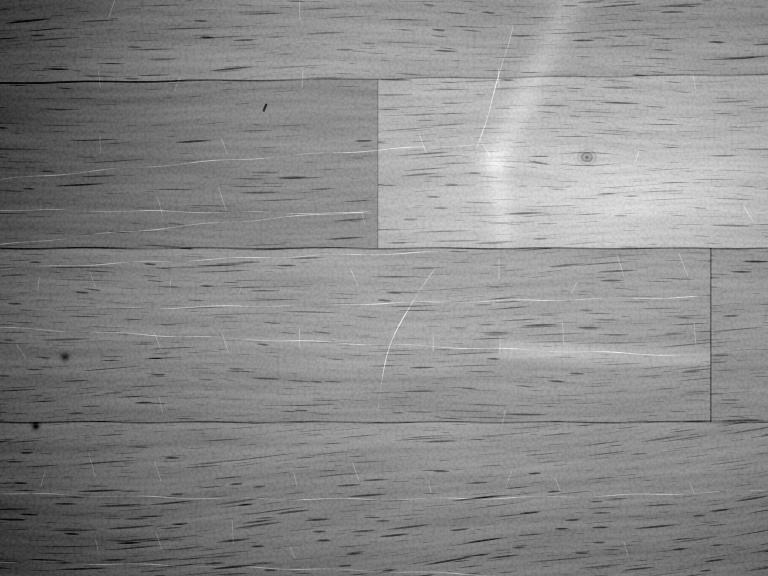
This texture is drawn by a Shadertoy shader. Its source:

```glsl
// Draws weathered grey wooden boards with pores, a knot, seams and pale scratches.

vec2 hash2(vec2 p) {
    vec3 q = fract(p.xyx * vec3(0.1031, 0.1030, 0.0973));
    q += dot(q, q.yzx + 33.33);
    return fract((q.xx + q.yz) * q.zy);
}

// Cellular noise, centred near zero.
float cellular(vec2 p) {
    float nearest = 2.0;
    for (int k = 0; k < 9; k++) {
        vec2 id = floor(p) + vec2(k % 3 - 1, k / 3 - 1);
        nearest = min(nearest, length(id + hash2(id) - p));
    }
    return 0.5 - nearest;
}

float cover(float dist, float halfWidth, float px) {
    return clamp((halfWidth - dist) / px + 0.5, 0.0, 1.0);
}

// Distance to the segment from ab.xy to ab.zw.
float segmentDist(vec2 p, vec4 ab) {
    vec2 d = ab.zw - ab.xy;
    return length(p - ab.xy - d * clamp(dot(p - ab.xy, d) / dot(d, d), 0.0, 1.0));
}

float glow(float dist, float radius) {
    return exp(-dist * dist / (radius * radius));
}

// Bowed hairline whose strength breaks up along its length.
float scratch(vec2 p, vec4 ab, float bow, float px) {
    vec2 d = ab.zw - ab.xy;
    vec2 dir = normalize(d);
    float along = dot(p - ab.xy, dir);
    float t = along / length(d);
    float side = dot(p - ab.xy, vec2(-dir.y, dir.x)) - bow * 4.0 * t * (1.0 - t);
    side += 0.0015 * sin(along * 37.0 + ab.y * 50.0);
    float worn = 0.55 + 0.3 * sin(along * 23.0 + ab.y * 90.0) + 0.25 * sin(along * 71.0);
    float ends = smoothstep(0.0, 0.04, t) * smoothstep(1.0, 0.96, t);
    return cover(abs(side), 0.0008, px) * ends * clamp(worn, 0.12, 1.0);
}

// Dark tapered strokes, one per cell of a staggered grid.
float pores(vec2 p, vec2 size, float density, float px) {
    float ink = 0.0;
    for (int j = -1; j <= 1; j++) {
        float row = floor(p.y / size.y) + float(j);
        float x = p.x / size.x + hash2(vec2(row, 7.0)).x * 9.0;
        vec2 id = vec2(floor(x), row);
        vec2 place = hash2(id + 40.0);
        vec2 kind = hash2(id + 90.0);
        float halfLen = mix(0.12, 0.46, kind.x * kind.x);
        float u = (fract(x) - mix(halfLen, 1.0 - halfLen, place.x)) / halfLen;
        float v = p.y - (row + place.y) * size.y - u * halfLen * size.x * (kind.x - 0.5) * 0.09;
        float taper = sqrt(max(1.0 - u * u, 0.0));
        float stroke = cover(abs(v), size.y * 0.085 * taper, px) * taper;
        ink = max(ink, stroke * step(kind.y, density) * (0.45 + 0.55 * place.y));
    }
    return ink;
}

// Small upright nicks scattered over the surface.
float nicks(vec2 p, float size, float px) {
    vec2 id = floor(p / size);
    vec2 r = hash2(id + 17.0);
    vec2 c = (id + 0.3 + 0.4 * r) * size;
    vec2 lean = vec2((r.x - 0.6) * 0.014, 0.008 + 0.012 * r.y);
    return cover(segmentDist(p, vec4(c - lean, c + lean)), 0.0007, px) * step(hash2(id + 5.0).x, 0.4);
}

// Broad light across the boards.
float boardTone(vec2 p, float row, float right) {
    float dx = p.x - 0.8;
    float tone = 0.63 - (dx < 0.0 ? 0.43 : 0.22) * dx * dx;
    tone -= 0.13 * smoothstep(0.32, 0.0, p.y) + 0.05 * smoothstep(0.88, 1.0, p.y);
    tone -= 0.11 * glow(length(p - vec2(0.0, 1.0)), 0.3);
    if (row == 0.0) tone -= 0.03;
    if (row == 1.0) tone -= 0.06 * smoothstep(0.42, 0.29, p.y);
    float sheen = glow(length((p - vec2(1.1, 0.66)) * vec2(0.4, 1.0)), 0.12);
    if (row == 2.0) tone += mix(-0.06, 0.05 + 0.15 * sheen, right);
    return tone;
}

void mainImage(out vec4 fragColor, in vec2 fragCoord) {
    float px = 1.0 / iResolution.y;
    vec2 p = fragCoord * px;

    // Board layout
    vec3 seams = vec3(0.267, 0.569, 0.856 + 0.011 * p.x);
    float row = dot(step(seams, vec3(p.y)), vec3(1.0));
    float joint = row == 2.0 ? 0.656 : (row == 1.0 ? 1.234 : 9.0);
    float right = step(joint, p.x);
    float tone = boardTone(p, row, right);

    // Grain flow, bending around the knot
    vec2 knot = p - vec2(1.019, 0.727);
    vec2 flow = p + vec2(3.7, 1.3) * (row + 5.0 * right);
    flow.y += 0.006 * sin(p.x * 5.0 + p.y * 9.0) + 0.003 * sin(p.x * 13.0 - p.y * 17.0);
    flow.y -= sign(knot.y) * 0.012 * glow(length(knot * vec2(0.5, 1.0)), 0.045);
    if (row == 0.0) flow.y -= 0.05 * p.x * p.x;
    tone += 0.07 * cellular(flow * vec2(5.0, 95.0)) + 0.05 * cellular(flow * vec2(2.0, 23.0));
    tone += 0.07 * cellular(p * 170.0);

    // Pale figure
    float figure = glow(segmentDist(p, vec4(0.99, 1.0, 0.86, 0.72)), 0.028);
    figure += 0.8 * glow(segmentDist(p, vec4(0.86, 0.72, 0.875, 0.59)), 0.022) * step(1.5, row);
    figure += glow(segmentDist(p, vec4(0.88, 0.393, 1.23, 0.373)), 0.016) * (1.0 - right);
    tone += 0.09 * figure;

    // Pores, sparser on the left middle board
    float density = row == 2.0 ? mix(0.22, 0.6, right) : 0.55;
    float bold = row == 0.0 ? 0.6 * smoothstep(0.2, 0.05, p.y) + 0.15 : density * 0.5;
    tone -= 0.24 * pores(flow, vec2(0.13, 0.011), density, px);
    tone -= 0.16 * pores(flow + 0.37, vec2(0.07, 0.007), density, px);
    tone -= 0.30 * pores(flow + 0.71, vec2(0.10, 0.018), bold, px);

    // Knots
    float ring = length(knot * vec2(0.8, 1.0));
    tone -= glow(ring, 0.011) * (0.22 + 0.1 * sin(ring * 1100.0));
    tone -= 0.3 * glow(length(p - vec2(0.113, 0.38)), 0.007);
    tone -= 0.4 * glow(length(p - vec2(0.062, 0.26)), 0.006);
    tone -= 0.35 * cover(segmentDist(p, vec4(0.458, 0.808, 0.462, 0.818)), 0.002, px);

    // Seams and end joints
    float wear = 0.7 + 0.3 * sin(p.x * 11.0 + row * 2.0) * sin(p.x * 29.0);
    vec3 depth = vec3(0.3 * wear, 0.36 * wear, mix(0.38, 0.16, smoothstep(0.2, 0.6, p.x)));
    vec3 gap = abs(p.y - seams + 0.001 * sin(p.x * 31.0));
    tone -= dot(depth, clamp((0.0014 - gap) / px + 0.5, 0.0, 1.0));
    tone -= (row == 1.0 ? 0.25 : 0.1) * cover(abs(p.x - joint), 0.0012, px);

    // Scratches
    float marks = 0.5 * nicks(p, 0.115, px);
    marks += scratch(p, vec4(0.891, 0.962, 0.819, 0.722), 0.004, px);
    marks += 1.3 * scratch(p, vec4(0.763, 0.54, 0.655, 0.284), -0.024, px);
    marks += scratch(p, vec4(-0.02, 0.686, 0.84, 0.75), 0.005, px);
    marks += scratch(p, vec4(-0.02, 0.572, 0.66, 0.635), 0.004, px);
    marks += scratch(p, vec4(-0.02, 0.636, 0.66, 0.629), 0.0, px);
    marks += scratch(p, vec4(-0.02, 0.432, 1.234, 0.382), -0.003, px);
    marks += scratch(p, vec4(-0.02, 0.532, 0.77, 0.562), 0.003, px);
    marks += scratch(p, vec4(0.2, 0.464, 1.234, 0.485), 0.0, px);
    marks += scratch(p, vec4(-0.02, 0.145, 1.35, 0.15), -0.014, px);
    marks += scratch(p, vec4(-0.02, 0.025, 0.88, 0.001), 0.002, px);

    fragColor = vec4(vec3(clamp(tone + 0.25 * marks, 0.03, 0.95)), 1.0);
}
```
